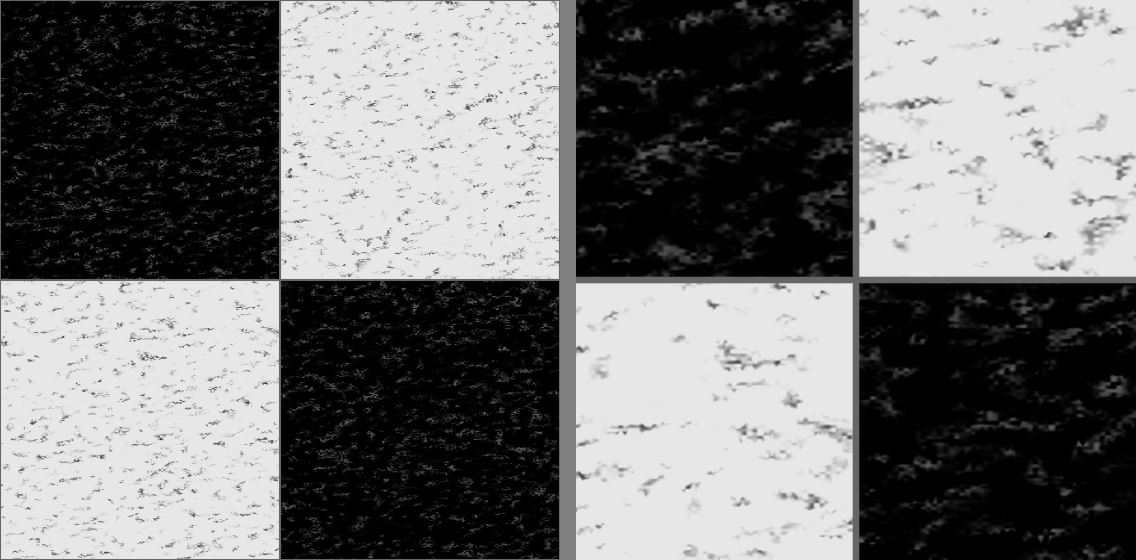
Left, the full canvas; right, a detail of the centre.
A Shadertoy shader for this pattern:

```glsl
const float TILES = 2.0;              // tiles across and down
const float GROUT_HALF_WIDTH = 0.0020; // in canvas units
const vec3 GROUT_COLOR = vec3(0.40);
const vec3 BLACK_TILE = vec3(0.002);
const vec3 WHITE_TILE = vec3(0.905);
const vec3 PALE_FLECK = vec3(0.36);
const vec3 DARK_FLECK = vec3(0.12);
const vec2 PATCH_FREQ = vec2(72.0, 160.0);  // fleck clusters per canvas
const vec2 GRAIN_FREQ = vec2(300.0, 470.0); // fine specks per canvas
const vec2 DRIFT_FREQ = vec2(31.0, 120.0);  // sideways scatter of clusters
const float DRIFT_WIDTH = 0.016;
const vec2 JAG_FREQ = vec2(400.0, 240.0);   // ragged cluster outlines
const float JAG_HEIGHT = 0.0040;
const float SLANT = 0.10;                   // rise of the strokes
const vec2 PALE_RANGE = vec2(0.46, 1.00);   // cluster thresholds
const vec2 DARK_RANGE = vec2(0.61, 1.12);
const vec2 GRAIN_RANGE = vec2(0.14, 0.95);

// Integer hash to 0..1
float hash(vec2 cell) {
    uvec2 q = uvec2(ivec2(cell)) * uvec2(1597334673u, 3812015801u);
    uint h = (q.x ^ q.y) * 1597334673u;
    h = (h ^ (h >> 16)) * 2246822519u;
    h ^= h >> 13;
    return float(h >> 8) / 16777216.0;
}

float valueNoise(vec2 p) {
    vec2 cell = floor(p);
    vec2 f = fract(p);
    f = f * f * (3.0 - 2.0 * f);
    float low = mix(hash(cell), hash(cell + vec2(1, 0)), f.x);
    float high = mix(hash(cell + vec2(0, 1)), hash(cell + vec2(1, 1)), f.x);
    return mix(low, high, f.y);
}

// Flat ragged clusters broken into fine specks
float fleckAmount(vec2 p, vec2 range) {
    float drift = valueNoise(p * DRIFT_FREQ + 37.0) - 0.5;
    float jag = valueNoise(p * JAG_FREQ + 71.0) - 0.5;
    vec2 bent = p + vec2(drift * DRIFT_WIDTH, jag * JAG_HEIGHT - p.x * SLANT);
    float cluster = valueNoise(bent * PATCH_FREQ);
    float grain = valueNoise(p * GRAIN_FREQ + 193.0);
    return smoothstep(range.x, range.y, cluster)
         * smoothstep(GRAIN_RANGE.x, GRAIN_RANGE.y, grain);
}

void mainImage(out vec4 fragColor, in vec2 fragCoord) {
    vec2 uv = fragCoord / iResolution.xy;
    float pixel = 1.0 / min(iResolution.x, iResolution.y);

    // Checkerboard, white at the lower left
    vec2 tile = floor(uv * TILES);
    bool isWhite = mod(tile.x + tile.y, 2.0) < 0.5;

    // Each tile has its own flecks
    vec2 stone = uv + tile * vec2(3.37, 5.71) + 1.0;
    float fleck = fleckAmount(stone, isWhite ? DARK_RANGE : PALE_RANGE);
    vec3 color = isWhite ? mix(WHITE_TILE, DARK_FLECK, fleck)
                         : mix(BLACK_TILE, PALE_FLECK, fleck);

    // Thin grout on every tile border
    vec2 local = fract(uv * TILES);
    vec2 border = min(local, 1.0 - local) / TILES;
    float edge = min(border.x, border.y);
    float grout = 1.0 - smoothstep(-0.5 * pixel, 0.5 * pixel, edge - GROUT_HALF_WIDTH);
    color = mix(color, GROUT_COLOR, grout);

    fragColor = vec4(color, 1.0);
}
```
